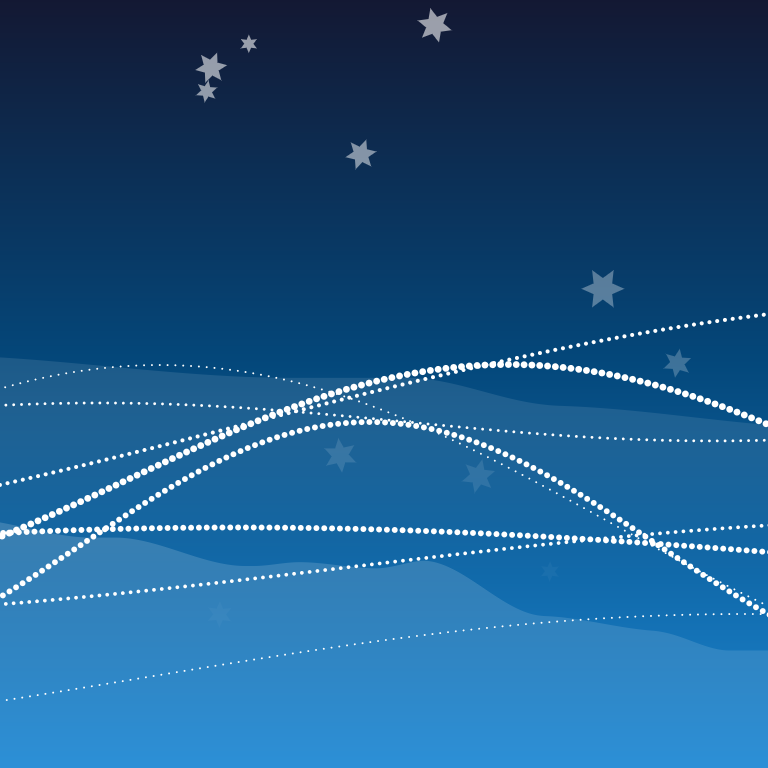
Reproduce this background procedurally as a Shadertoy shader.

```glsl
const vec3 SKY_TOP = vec3(0.075, 0.095, 0.20);
const vec3 SKY_HORIZON = vec3(0.015, 0.28, 0.48);
const vec3 SKY_BOTTOM = vec3(0.11, 0.53, 0.83);
const vec3 SNOW = vec3(1.0);
const float HORIZON = 0.53;
const float DOT_SPACING = 0.0102;
const float STAR_INNER = 0.5;
const float STAR_FAINT = 0.03;
const float STAR_BRIGHT = 0.58;
const float PI = 3.14159;

// Each strand is a cosine arc: crest x, crest y, amplitude, frequency
const int STRAND_COUNT = 8;
const vec4 STRANDS[STRAND_COUNT] = vec4[STRAND_COUNT](
    vec4(0.662, 0.5254, 0.1476, 3.2),
    vec4(0.481, 0.4505, 0.159, 4.2),
    vec4(0.31, 0.3132, 0.0395, 2.0),
    vec4(1.32, 0.611, 0.165, 1.56),
    vec4(0.13, 0.4753, 0.0247, 3.93),
    vec4(0.208, 0.5247, 0.2086, 2.65),
    vec4(1.277, 0.3245, 0.0635, 1.9),
    vec4(0.97, 0.2005, 0.0833, 2.0));
const float DOT_RADII[STRAND_COUNT] = float[STRAND_COUNT](
    0.0044, 0.0038, 0.0038, 0.0026, 0.0018, 0.0012, 0.0024, 0.0012);

// Each star: centre x, centre y, radius, turn
const int STAR_COUNT = 11;
const vec4 STARS[STAR_COUNT] = vec4[STAR_COUNT](
    vec4(0.566, 0.967, 0.023, 0.77),
    vec4(0.275, 0.912, 0.021, 0.15),
    vec4(0.324, 0.943, 0.012, 0.52),
    vec4(0.269, 0.881, 0.0145, 0.35),
    vec4(0.470, 0.799, 0.0205, 0.18),
    vec4(0.785, 0.624, 0.028, 0.0),
    vec4(0.882, 0.527, 0.019, 0.36),
    vec4(0.443, 0.407, 0.0225, 0.63),
    vec4(0.623, 0.380, 0.0225, 0.30),
    vec4(0.286, 0.200, 0.017, 0.50),
    vec4(0.716, 0.256, 0.013, 0.50));

float coverage(float dist, float pixel) {
    return clamp(0.5 - dist / pixel, 0.0, 1.0);
}

vec3 skyColor(float y) {
    vec3 upper = mix(SKY_HORIZON, SKY_TOP, clamp((y - HORIZON) / (1.0 - HORIZON), 0.0, 1.0));
    return mix(SKY_BOTTOM, upper, clamp(y / HORIZON, 0.0, 1.0));
}

// Ridges descend in soft steps from left to right
float farRidge(float x) {
    return 0.538 - 0.030 * smoothstep(-0.10, 0.38, x)
                 - 0.036 * smoothstep(0.53, 0.73, x)
                 - 0.030 * smoothstep(0.70, 1.10, x);
}

float nearRidge(float x) {
    return 0.325 - 0.025 * smoothstep(-0.05, 0.12, x)
                 - 0.037 * smoothstep(0.15, 0.32, x)
                 + 0.005 * smoothstep(0.33, 0.39, x)
                 - 0.008 * smoothstep(0.39, 0.49, x)
                 + 0.010 * smoothstep(0.49, 0.555, x)
                 - 0.072 * smoothstep(0.55, 0.71, x)
                 - 0.020 * smoothstep(0.70, 0.87, x)
                 - 0.025 * smoothstep(0.85, 0.95, x);
}

// Six-pointed star, folded into half of one point
float starDistance(vec2 p, float radius, float turn) {
    float sector = PI / 3.0;
    float angle = atan(p.y, p.x) - turn;
    angle = abs(mod(angle + 0.5 * sector, sector) - 0.5 * sector);
    vec2 folded = length(p) * vec2(cos(angle), sin(angle));
    vec2 tip = vec2(radius, 0.0);
    vec2 valley = STAR_INNER * radius * vec2(cos(0.5 * sector), sin(0.5 * sector));
    vec2 edge = valley - tip;
    return dot(folded - tip, normalize(vec2(edge.y, -edge.x)));
}

float strandHeight(vec4 s, float x) {
    return s.y - s.z * (1.0 - cos(s.w * (x - s.x)));
}

float strandSlope(vec4 s, float x) {
    return -s.z * s.w * sin(s.w * (x - s.x));
}

// Second-order arc length measured from the crest
float strandLength(vec4 s, float x) {
    float d = x - s.x;
    float steepness = s.z * s.w;
    return d + 0.25 * steepness * steepness * (d - sin(2.0 * s.w * d) / (2.0 * s.w));
}

// Distance to the nearest of the beads spaced evenly along a strand
float beadDistance(vec2 p, vec4 s, float radius) {
    float slope = strandSlope(s, p.x);
    float foot = p.x + (p.y - strandHeight(s, p.x)) * slope / (1.0 + slope * slope);
    float along = strandLength(s, foot);
    float offset = along - DOT_SPACING * round(along / DOT_SPACING);
    slope = strandSlope(s, foot);
    float beadX = foot - offset / sqrt(1.0 + slope * slope);
    return length(p - vec2(beadX, strandHeight(s, beadX))) - radius;
}

void mainImage(out vec4 fragColor, in vec2 fragCoord) {
    float pixel = 1.0 / iResolution.y;
    vec2 p = fragCoord * pixel;
    vec3 color = skyColor(p.y);

    // Translucent hills
    float farVeil = 0.10 * smoothstep(0.22, 0.50, p.y);
    float nearVeil = mix(0.07, 0.16, clamp(p.y / 0.3, 0.0, 1.0));
    color = mix(color, SNOW, farVeil * coverage(p.y - farRidge(p.x), pixel));
    color = mix(color, SNOW, nearVeil * coverage(p.y - nearRidge(p.x), pixel));

    // Stars fade towards the ground
    for (int i = 0; i < STAR_COUNT; i++) {
        vec4 star = STARS[i];
        float glow = mix(STAR_FAINT, STAR_BRIGHT, smoothstep(0.2, 1.0, star.y));
        color = mix(color, SNOW, glow * coverage(starDistance(p - star.xy, star.z, star.w), pixel));
    }

    // Beaded strands
    for (int i = 0; i < STRAND_COUNT; i++) {
        color = mix(color, SNOW, coverage(beadDistance(p, STRANDS[i], DOT_RADII[i]), pixel));
    }
    fragColor = vec4(color, 1.0);
}
```
